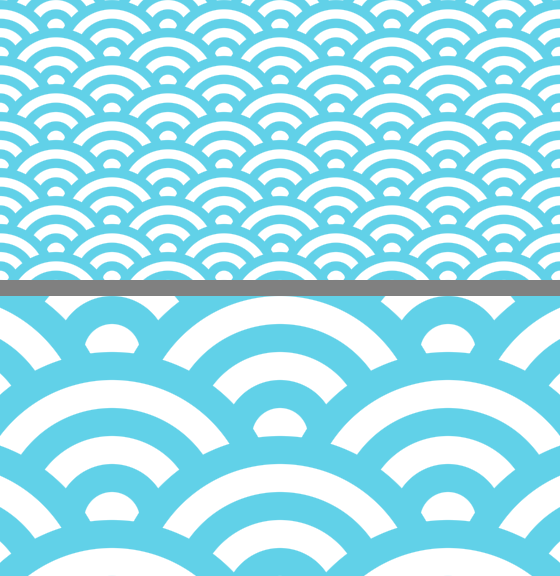
Top, the full canvas; bottom, a detail of the centre.
Reproduce this pattern procedurally as a Shadertoy shader.

```glsl
// Overlapping wave scales: staggered rows of discs with concentric white rings.
// Each pixel paints the few nearby rows from back (upper) to front (lower),
// and whole repeat counts make the canvas tile on both axes.

const vec2  REPEATS    = vec2(5.0, 5.0);   // scales across, row pairs down
const float RINGS      = 3.0;              // white bands per disc, inner one a dot
const float RING_SHARE = 0.5;              // white part of each band period
const float SOFTNESS   = 1.2;              // edge width in pixels
const vec3  WATER      = vec3(0.38, 0.82, 0.91);
const vec3  FOAM       = vec3(1.0);

// Coverage of a shape from its signed distance (positive inside)
float coverage(float inside, float edge) {
    return clamp(inside / edge + 0.5, 0.0, 1.0);
}

// White ring amount at distance d from the centre of a unit disc
float ringMask(float d, float edge) {
    float halfBand = 0.5 * RING_SHARE / RINGS;
    // Hold the innermost band solid and the outermost rim plain
    d = clamp(d, halfBand, 1.0 - halfBand);
    float phase = fract(d * RINGS - 0.5 * RING_SHARE + 0.5) - 0.5;
    return coverage(halfBand - abs(phase) / RINGS, edge);
}

// Offset to the nearest disc centre of a row; odd rows shift by one radius
vec2 toDisc(vec2 p, float row) {
    float shift = mod(row, 2.0);
    float x = mod(p.x - shift + 1.0, 2.0) - 1.0;
    return vec2(x, p.y - 0.5 * row);
}

void mainImage(out vec4 fragColor, in vec2 fragCoord) {
    // Disc radius is one unit: a repeat is two units wide and one high
    vec2 scale = REPEATS * vec2(2.0, 1.0);
    vec2 p = fragCoord / iResolution.xy * scale;
    vec2 pixel = scale / iResolution.xy;
    float edge = SOFTNESS * max(pixel.x, pixel.y);

    // Paint rows from back to front
    float baseRow = floor(2.0 * p.y);
    vec3 color = WATER;
    for (int i = 2; i >= -2; i--) {
        float d = length(toDisc(p, baseRow + float(i)));
        vec3 scaleColor = mix(WATER, FOAM, ringMask(d, edge));
        color = mix(color, scaleColor, coverage(1.0 - d, edge));
    }
    fragColor = vec4(color, 1.0);
}
```
